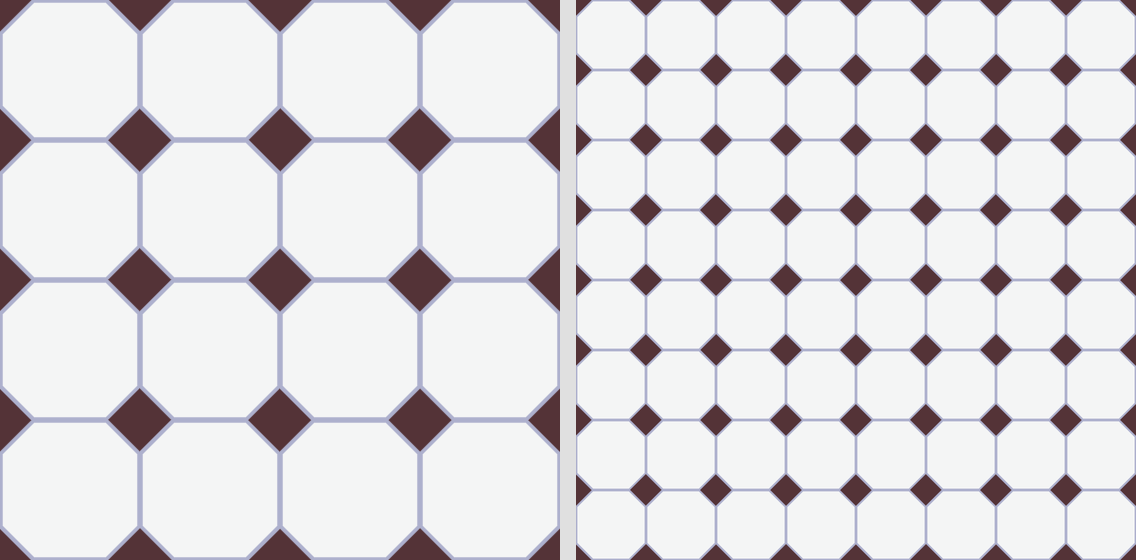
Left, the tile; right, the same tile 2 across and 2 down.
Give the GLSL for this pattern, as a Shadertoy shader.

```glsl
// Octagon and dot floor: pale octagons, small dark diamonds and lilac grout, four by four.

// Sine-free hash giving two values from 0 to 1.
vec2 hash22(vec2 p) {
    vec3 q = fract(vec3(p.xyx) * vec3(0.1031, 0.1030, 0.0973));
    q += dot(q, q.yzx + 33.33);
    return fract((q.xx + q.yz) * q.zy);
}

// Signed distance to a diamond, negative inside.
float diamond(vec2 p, float radius) {
    return (abs(p.x) + abs(p.y) - radius) * 0.7071;
}

// Antialiased coverage of the inside of a shape.
float coverage(float dist, float pixel) {
    return 1.0 - smoothstep(-0.75 * pixel, 0.75 * pixel, dist);
}

void mainImage(out vec4 fragColor, in vec2 fragCoord) {
    const float repeats = 4.0;
    vec2 grid = fragCoord / iResolution.xy * repeats;
    float pixel = repeats / min(iResolution.x, iResolution.y);

    // Cells are centred on the diamonds; their ids wrap at the canvas edge.
    vec2 cell = floor(grid + 0.5);
    vec2 local = grid - cell;
    vec2 jitter = (hash22(mod(cell, repeats) + 7.0) - 0.5) * 0.005;

    // Grout: straight joints between octagons and a border round each diamond.
    float joint = min(abs(local.x), abs(local.y)) - 0.0195;
    float grout = min(joint, diamond(local, 0.264));

    // Layers from the bottom up: octagons, grout, diamonds set slightly off centre.
    vec3 color = vec3(0.955, 0.962, 0.959);
    color = mix(color, vec3(0.68, 0.69, 0.805), coverage(grout, pixel));
    color = mix(color, vec3(0.33, 0.20, 0.217), coverage(diamond(local - jitter, 0.225), pixel));

    fragColor = vec4(color, 1.0);
}
```
